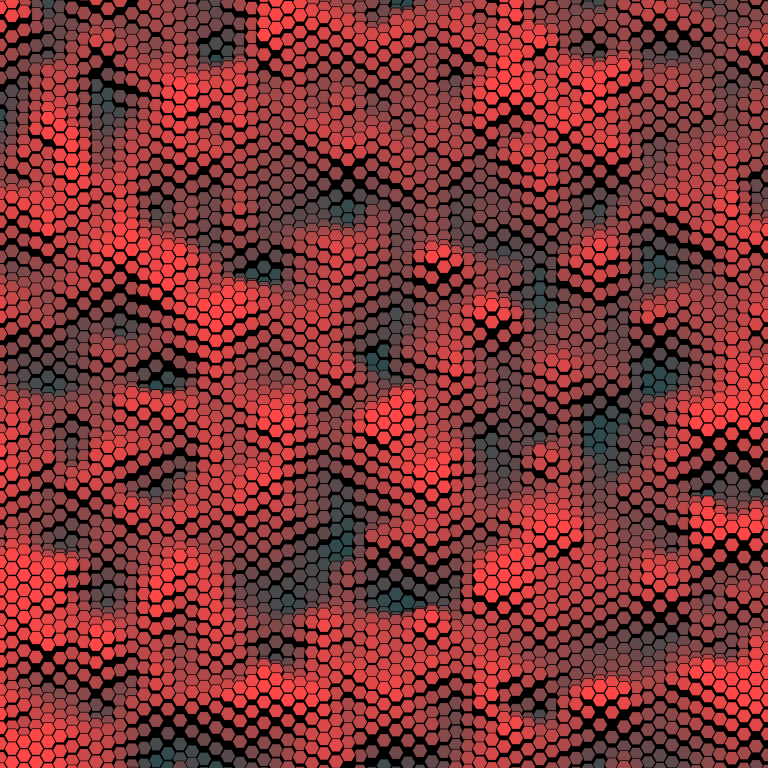
Reproduce this pattern procedurally as a three.js fragment shader.

```glsl
// A honeycomb of hexagonal columns raised by smooth noise: tall ones red, low ones slate.
// Each cap slides up the canvas by its height over a black wall, and columns are painted
// back to front, so slopes open dark gaps or squeeze the rows together.
varying vec2 vUv;

const float COLUMNS = 64.0;        // hexagon columns across the canvas
const float SQRT3 = 1.7320508;     // column spacing, where a hexagon apothem is 1
const float CAP_RADIUS = 0.9;      // cap apothem, the rest is outline
const float MAX_LIFT = 3.8;        // rise of the tallest column, in apothems
const float SOFTNESS = 0.1;        // half width of the smoothed edge
const float NOISE_CELLS = 14.0;    // broad noise cells across the canvas

const vec3 LOW_COLOR = vec3(0.18, 0.29, 0.30);
const vec3 HIGH_COLOR = vec3(1.0, 0.28, 0.28);
const vec3 WALL_COLOR = vec3(0.0);

float hash(vec2 p) {
  vec3 q = fract(p.xyx * 0.1031);
  q += dot(q, q.yzx + 33.33);
  return fract((q.x + q.y) * q.z);
}

float valueNoise(vec2 p) {
  vec2 cell = floor(p);
  vec2 f = fract(p);
  f = f * f * (3.0 - 2.0 * f);
  float bottom = mix(hash(cell), hash(cell + vec2(1.0, 0.0)), f.x);
  float top = mix(hash(cell + vec2(0.0, 1.0)), hash(cell + vec2(1.0)), f.x);
  return mix(bottom, top, f.y);
}

// Column height from 0 to 1 at a place on the canvas
float columnHeight(vec2 uv) {
  vec2 p = uv * NOISE_CELLS + 40.0;
  float n = 0.65 * valueNoise(p) + 0.35 * valueNoise(p * 2.0 + 17.3);
  return clamp(0.58 + 1.5 * (n - 0.5), 0.0, 1.0);
}

// Signed distance to a flat-topped hexagon, exact along its sides
float hexagon(vec2 p, float apothem) {
  p = abs(p);
  return max(p.y, dot(p, vec2(0.5 * SQRT3, 0.5))) - apothem;
}

float coverage(float distanceToEdge) {
  return 1.0 - smoothstep(-SOFTNESS, SOFTNESS, distanceToEdge);
}

// Paints one column, wall then cap, over what stands behind it
vec3 paintColumn(vec3 behind, vec2 p, float height) {
  float lift = height * MAX_LIFT;
  vec2 alongWall = vec2(p.x, p.y - clamp(p.y, 0.0, lift));
  vec2 onCap = p - vec2(0.0, lift);
  vec3 color = mix(behind, WALL_COLOR, coverage(hexagon(alongWall, 1.0)));
  vec3 capColor = mix(LOW_COLOR, HIGH_COLOR, height);
  return mix(color, capColor, coverage(hexagon(onCap, CAP_RADIUS)));
}

void main() {
  float scale = COLUMNS * SQRT3;
  vec2 p = vUv * scale;
  vec2 nearest = floor(vec2(p.x / SQRT3 + 0.5, p.y));
  vec3 color = WALL_COLOR;

  // Half rows from back to front; alternate columns sit on alternate half rows
  for (int i = 0; i < 8; i++) {
    for (int j = -1; j <= 1; j++) {
      vec2 cell = nearest + vec2(float(j), 2.0 - float(i));
      if (mod(cell.x + cell.y, 2.0) > 0.5) continue;
      vec2 base = cell * vec2(SQRT3, 1.0);
      color = paintColumn(color, p - base, columnHeight(base / scale));
    }
  }

  gl_FragColor = vec4(color, 1.0);
}
```
